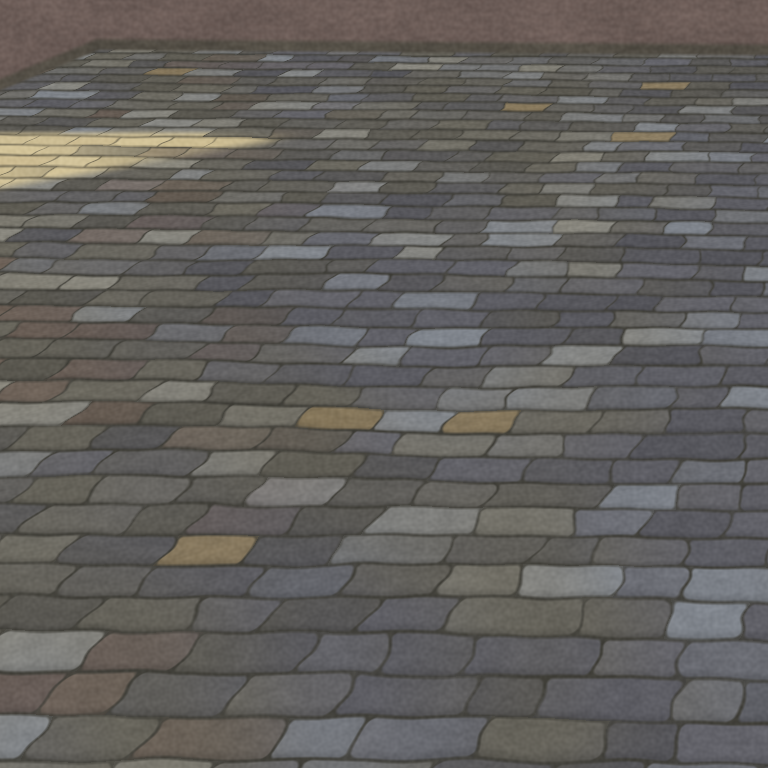
Give the GLSL for this texture, as a Shadertoy shader.

```glsl
const float HORIZON = 0.52;           // height of the horizon above the top edge
const float VANISH_X = 1.27;          // where the side joints converge
const float ROW_SCALE = 37.6;
const float STONE_WIDTH = 0.094;      // stone length at unit depth
const float JOINT = 0.0016;           // half width of a joint at unit depth
const float CORNER = 0.3;             // corner radius relative to half height
const float SOFTNESS = 0.0022;
const float JITTER = 0.42;            // unevenness of stone lengths
const float WARP = 0.13;
const float GRAIN = 0.035;

const vec3 WARM = vec3(0.385, 0.375, 0.34);
const vec3 COOL = vec3(0.36, 0.36, 0.385);
const vec3 LIGHT_WARM = vec3(0.54, 0.53, 0.49);
const vec3 LIGHT_COOL = vec3(0.50, 0.52, 0.55);
const vec3 RUST = vec3(0.43, 0.36, 0.32);
const vec3 TAN = vec3(0.56, 0.49, 0.36);
const vec3 MORTAR = vec3(0.25, 0.245, 0.22);
const vec3 GROUND = vec3(0.42, 0.36, 0.34);
const vec3 KERB = vec3(0.33, 0.31, 0.275);
const vec3 SUN = vec3(0.88, 0.81, 0.62);

float hash(vec2 p) {
    vec3 q = fract(vec3(p.xyx) * 0.1031);
    q += dot(q, q.yzx + 33.33);
    return fract((q.x + q.y) * q.z);
}

vec2 gradient(vec2 cell) {
    float angle = 6.2832 * hash(cell + 71.0);
    return vec2(cos(angle), sin(angle));
}

float gradientNoise(vec2 p) {
    vec2 i = floor(p), f = fract(p);
    vec2 s = f * f * f * (f * (f * 6.0 - 15.0) + 10.0);
    vec2 e = vec2(0.0, 1.0);
    float low = mix(dot(gradient(i), f), dot(gradient(i + e.yx), f - e.yx), s.x);
    float high = mix(dot(gradient(i + e), f - e), dot(gradient(i + 1.0), f - 1.0), s.x);
    return mix(low, high, s.y);
}

// Position of the joint to the left of a stone
float jointAt(float column, float row) {
    return column + JITTER * (hash(vec2(column + 200.0, row + 40.0)) - 0.5);
}

float roundedBox(vec2 p, vec2 halfSize, float radius) {
    vec2 q = abs(p) - halfSize + radius;
    return length(max(q, 0.0)) + min(max(q.x, q.y), 0.0) - radius;
}

vec3 stoneColour(vec2 id, vec2 pos) {
    float pick = hash(id + 11.0), bright = hash(id + 57.0), rare = hash(id + 93.0);
    float patches = gradientNoise(pos * 3.5 + 5.0);
    float coolness = smoothstep(0.15, 0.85, 0.5 * pick + 0.4 * pos.x + 0.5 * patches + 0.08);
    vec3 colour = mix(WARM, COOL, coolness) * (0.91 + 0.18 * hash(id + 29.0));
    vec3 light = mix(LIGHT_WARM, LIGHT_COOL, coolness);
    colour = mix(colour, light, smoothstep(0.55, 1.0, bright + 0.15 * patches));
    float rust = step(0.8, rare) * smoothstep(0.6, 0.0, pos.x);
    colour = mix(colour, RUST, 0.6 * rust);
    return mix(colour, TAN, 0.8 * step(rare, 0.008));
}

vec3 paving(vec2 pos, float soft) {
    // Project onto the ground plane, with slightly wavy courses
    float depth = pos.y + HORIZON - 0.01 * pos.x;
    vec2 plane = vec2((pos.x - VANISH_X) / (depth * STONE_WIDTH), ROW_SCALE / depth);
    vec2 bend = vec2(gradientNoise(plane * 1.3), gradientNoise(plane * vec2(1.4, 0.8) + 37.0));
    plane += WARP * bend + vec2(0.0, 0.3 * gradientNoise(plane * 0.22));

    // Find the stone within its staggered row
    float row = floor(plane.y);
    float u = plane.x + 0.5 * mod(row, 2.0) + 0.6 * hash(vec2(row, 3.0));
    float column = floor(u);
    column += step(jointAt(column + 1.0, row), u) - step(u, jointAt(column, row));
    float left = jointAt(column, row), right = jointAt(column + 1.0, row);
    vec2 id = vec2(column + 100.0, row);

    // Stone outline, measured in canvas units
    vec2 cell = vec2(STONE_WIDTH, depth / ROW_SCALE);
    vec2 halfSize = 0.5 * cell * vec2(right - left, 1.0);
    vec2 local = cell * vec2(u - 0.5 * (left + right), fract(plane.y) - 0.5);
    float dist = depth * roundedBox(local, halfSize - JOINT, CORNER * halfSize.y);
    float stone = 1.0 - smoothstep(-soft, soft, dist);

    // Face wear and a darker lower lip
    vec3 colour = stoneColour(id, pos);
    float wear = gradientNoise(plane * vec2(4.0, 3.0)) + 0.6 * gradientNoise(plane * vec2(13.0, 8.0));
    colour *= 1.0 + 2.0 * GRAIN * wear;
    colour *= 0.88 + 0.12 * smoothstep(0.02, 0.28, fract(plane.y));

    // Tapering streak of sunlight
    float lower = mix(0.245, 0.178, pos.x / 0.39);
    float sun = smoothstep(0.168, 0.178, pos.y) * smoothstep(lower + 0.008, lower - 0.008, pos.y);
    sun *= smoothstep(0.41, 0.34, pos.x);
    sun *= smoothstep(0.0, 0.6, hash(id + 7.0) + 0.4 - 1.4 * pos.x);
    colour = mix(colour, SUN, 0.85 * sun);

    float fill = 0.8 + 0.5 * gradientNoise(plane * 0.9 + 19.0);
    vec3 seam = mix(MORTAR, SUN * 0.6, 0.6 * sun);
    return mix(mix(colour, seam, clamp(fill, 0.4, 1.0)), colour, stone);
}

void mainImage(out vec4 fragColor, in vec2 fragCoord) {
    vec2 uv = fragCoord / iResolution.xy;
    vec2 pos = vec2(uv.x, 1.0 - uv.y);
    float soft = max(SOFTNESS, 1.0 / iResolution.y);
    vec3 colour = paving(pos, soft);

    // Kerb and bare ground beyond the far edges
    float edge = min(pos.y - 0.064 - 0.008 * pos.x, 0.92 * (pos.y - 0.118 + 0.41 * pos.x));
    float grit = gradientNoise(pos * vec2(60.0, 130.0)) + gradientNoise(pos * vec2(9.0, 24.0));
    vec3 ground = GROUND * (1.0 + 0.1 * grit);
    vec3 border = mix(ground, KERB * (1.0 + 0.12 * grit), smoothstep(-0.018, -0.010, edge));
    colour = mix(border, colour, smoothstep(-0.003, 0.003, edge));

    // Fine surface grain
    colour += GRAIN * gradientNoise(pos * 170.0);
    fragColor = vec4(clamp(colour, 0.0, 1.0), 1.0);
}
```
